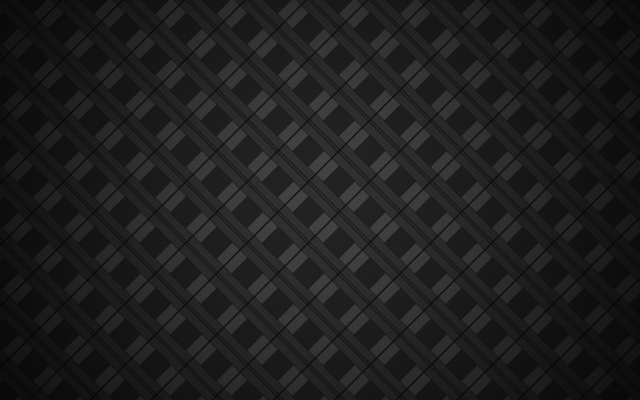
Give the GLSL for this pattern, as a WebGL 2 fragment shader.

```glsl
#version 300 es
precision highp float;
// Dark diagonal plaid: falling bands lie over rising bands of lighter patches,
// leaving dark squares between them. Falling bands have a double seam, rising
// ones a single seam. Built from distances in a rotated cell under a soft glow.
uniform vec2 u_resolution;
out vec4 fragColor;

const float PERIOD = 0.153;               // horizontal repeat, in canvas heights
const vec2 CROSSING = vec2(-0.029, 0.046); // one seam crossing, from the centre
const float FALLING_HALF = 0.235;         // widths below are in unit cells
const float RISING_HALF = 0.25;
const float SEAM_OFFSET = 0.030;
const float SEAM_HALF = 0.010;
const float SINGLE_SEAM_HALF = 0.017;
const float EDGE_HALF = 0.007;

const vec3 SQUARE = vec3(0.127);
const vec3 BAND = vec3(0.182);
const vec3 PATCH = vec3(0.248);
const vec3 SEAM = vec3(0.055);

float hash(vec2 p) {
  return fract(sin(dot(p, vec2(127.1, 311.7))) * 43758.5453);
}

// Distance to the nearest whole number
float toNearest(float x) {
  return abs(fract(x + 0.5) - 0.5);
}

// Smooth coverage of a stripe around distance zero
float stripe(float dist, float halfWidth, float px) {
  float outer = clamp((dist + halfWidth) / px + 0.5, 0.0, 1.0);
  float inner = clamp((dist - halfWidth) / px + 0.5, 0.0, 1.0);
  return outer - inner;
}

// Fill a band and draw its two thin edges
vec3 addBand(vec3 base, vec3 fill, float dist, float halfWidth, float px) {
  vec3 color = mix(base, fill, stripe(dist, halfWidth, px));
  return mix(color, SEAM, 0.7 * stripe(dist - halfWidth, EDGE_HALF, px));
}

// Draw a dark seam at an offset from the band's middle
vec3 addSeam(vec3 base, float dist, float offset, float halfWidth, float px) {
  return mix(base, SEAM, 0.9 * stripe(dist - offset, halfWidth, px));
}

void main() {
  vec2 p = (gl_FragCoord.xy - 0.5 * u_resolution) / u_resolution.y;
  float px = 1.3 * sqrt(2.0) / (PERIOD * u_resolution.y);

  // Rotated cell: one axis crosses falling bands, the other rising ones
  vec2 q = (p - CROSSING) / PERIOD;
  float falling = toNearest(q.x + q.y);
  float rising = toNearest(q.x - q.y);

  // Weave, with the falling bands on top
  vec3 color = addBand(SQUARE, PATCH, rising, RISING_HALF, px);
  color = addBand(color, BAND, falling, FALLING_HALF, px);
  color = addSeam(color, rising, 0.0, SINGLE_SEAM_HALF, px);
  color = addSeam(color, falling, SEAM_OFFSET, SEAM_HALF, px);

  // Fine cloth grain
  color *= 1.0 + 0.06 * (hash(floor(p * 320.0)) - 0.5);

  // Central glow fading to the corners
  vec2 fromGlow = p - vec2(0.0, 0.02);
  color *= 1.05 * exp(-1.55 * dot(fromGlow, fromGlow));

  fragColor = vec4(color, 1.0);
}
```
